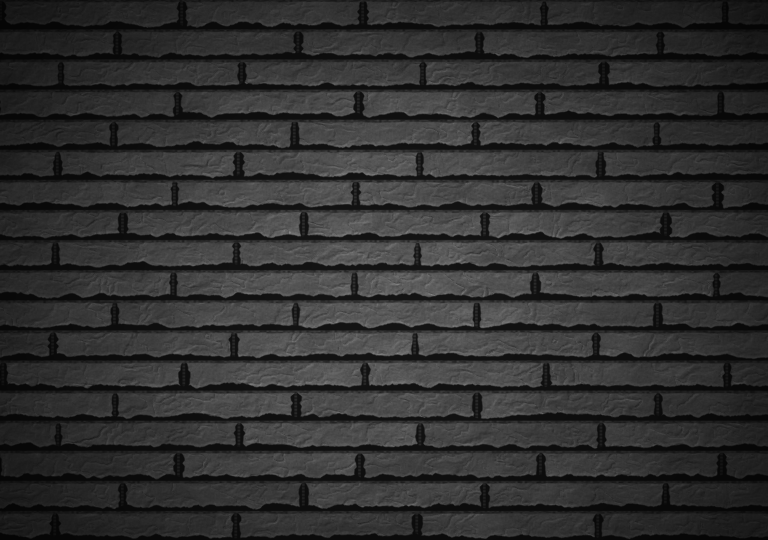
This texture is drawn by a WebGL 2 fragment shader. Its source:

```glsl
#version 300 es
precision highp float;
// Dark wall of long, rough stone bricks in staggered rows, lit softly from the centre.

uniform vec2 u_resolution;
out vec4 fragColor;

// Lengths are fractions of the canvas height.
const float ROW_HEIGHT = 0.05574;
const float BRICK_LENGTH = 0.3352;
const float TOP_ROW_END = 0.0528;
const float FIRST_JOINT = 0.331;
const float JOINT_HALF_WIDTH = 0.0078;
const float STONE = 0.36;
const float MORTAR = 0.23;
const float SHADOW = 0.075;

float hash(vec2 p) {
    vec3 q = fract(p.xyx * vec3(0.1031, 0.1030, 0.0973));
    q += dot(q, q.yzx + 33.33);
    return fract((q.x + q.y) * q.z);
}

float noise(vec2 p) {
    vec2 cell = floor(p);
    vec2 t = fract(p);
    t = t * t * (3.0 - 2.0 * t);
    float low = mix(hash(cell), hash(cell + vec2(1, 0)), t.x);
    float high = mix(hash(cell + vec2(0, 1)), hash(cell + vec2(1, 1)), t.x);
    return mix(low, high, t.y);
}

float fbm(vec2 p) {
    float sum = 0.0;
    float weight = 0.5;
    for (int i = 0; i < 4; i++) {
        sum += weight * noise(p);
        p = p * 2.07 + 11.3;
        weight *= 0.5;
    }
    return sum / 0.9375;
}

// Folded relief of split stone, bent by a coarse warp.
float relief(vec2 p) {
    vec2 q = p * vec2(36.0, 52.0);
    q += 4.0 * vec2(fbm(q * 0.6), fbm(q * 0.6 + 37.0));
    float fold = abs(2.0 * noise(q) - 1.0);
    return 0.6 * sqrt(fold + 0.02) + 0.5 * fbm(q * 1.4);
}

// Brightness of the stone face: tone, patches and embossed folds.
float stoneFace(vec2 p, vec2 brick) {
    vec2 q = p + 3.0 * vec2(hash(brick), hash(brick + 19.0));
    float emboss = relief(q) - relief(q + vec2(-0.0022, 0.0028));
    float tone = 0.94 + 0.12 * hash(brick + 5.0);
    float patches = 0.84 + 0.32 * fbm(q * vec2(14.0, 24.0));
    float grain = 0.95 + 0.10 * noise(q * 380.0);
    return STONE * tone * patches * grain * (1.0 + clamp(0.65 * emboss, -0.35, 0.35));
}

// Upright joint: x is the distance from its middle, y runs down the row.
float jointMask(float x, float y, vec2 joint, float blur) {
    float ragged = 0.7 + 0.6 * noise(vec2(y * 9.0 + 31.0 * joint.x, joint.y));
    float taper = smoothstep(-0.05, 0.28, y);
    float halfWidth = JOINT_HALF_WIDTH * (0.75 + 0.4 * hash(joint)) * ragged * taper;
    return 1.0 - smoothstep(-blur, blur, abs(x) - halfWidth);
}

// Toothed mortar seen inside the upright joint.
float jointTone(float x, float y, vec2 joint) {
    float teeth = 0.5 + 0.5 * cos(6.2832 * (y * 9.0 + hash(joint)));
    float ridge = 1.0 - smoothstep(0.001, 0.004, abs(x + 0.001));
    return SHADOW + 0.12 * ridge * mix(0.35, 1.0, teeth);
}

float vignette(vec2 uv) {
    vec2 c = uv - vec2(0.5, 0.48);
    return exp(-dot(c * c, vec2(3.7, 2.4)));
}

void main() {
    vec2 p = gl_FragCoord.xy / u_resolution.y;
    float pixel = 1.0 / u_resolution.y;

    // Rows count down from the top; each steps left by a third of a brick.
    float rowCoord = (1.0 - p.y - TOP_ROW_END) / ROW_HEIGHT + 1.0;
    float row = floor(rowCoord);
    float y = fract(rowCoord);
    float rowBlur = pixel / ROW_HEIGHT;
    float jitter = 0.022 * (hash(vec2(row, 4.0)) - 0.5);
    float start = FIRST_JOINT - BRICK_LENGTH * mod(row, 3.0) / 3.0 + jitter;
    float along = (p.x - start) / BRICK_LENGTH;
    vec2 brick = vec2(floor(along), row) + 40.0;
    vec2 joint = vec2(floor(along + 0.5), row) + 70.0;
    float x = (fract(along + 0.5) - 0.5) * BRICK_LENGTH;

    // Stone, with a chipped bright lip above its lower edge.
    float chips = fbm(vec2(p.x * 38.0, row * 7.3));
    float lip = 0.70 + 0.32 * chips;
    float shade = stoneFace(p, brick);
    shade *= 1.0 + 0.18 * smoothstep(lip - 0.14, lip - 0.03, y);
    shade = mix(shade, jointTone(x, y, joint), jointMask(x, y, joint, pixel));

    // Ragged shadow below the stone, then a thin strip of mortar above the next.
    shade = mix(shade, SHADOW, smoothstep(lip - rowBlur, lip + rowBlur, y));
    float speckle = 0.65 + 0.6 * noise(p * vec2(230.0, 300.0));
    float stripEnd = 0.10 + 0.03 * noise(vec2(p.x * 60.0, row));
    float strip = 1.0 - smoothstep(stripEnd - rowBlur, stripEnd + rowBlur, y);
    float seam = smoothstep(0.0, 0.06, y);
    shade = mix(shade, mix(SHADOW, MORTAR * speckle, seam), strip);

    float light = vignette(gl_FragCoord.xy / u_resolution);
    fragColor = vec4(vec3(shade * mix(light, 1.0, 0.03)), 1.0);
}
```
